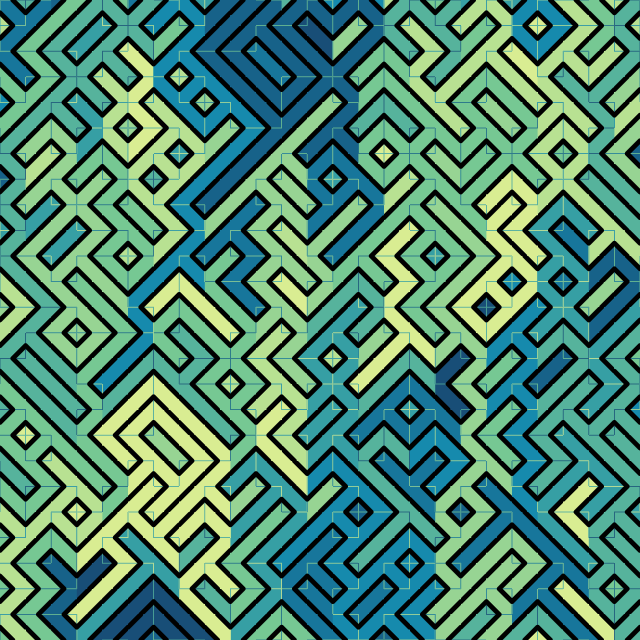
This pattern is drawn by a WebGL 1 fragment shader. Its source:

```glsl
precision highp float;
// Maze of diagonal Truchet strokes whose corridors are filled with stepped blue-to-lime tints.
uniform vec2 u_resolution;

#define CELLS 25.0          // cells across the canvas
#define STROKE 0.094        // half width of the black strokes, in cells
#define SEAM 0.014          // half width of the thin seam lines, in cells
#define TINTS 10.0          // number of colour steps
#define DRIFT_SCALE 0.19    // frequency of the slow colour drift
#define DRIFT 0.95          // strength of the slow colour drift
#define SCATTER 0.7         // random colour offset per corridor
#define NAVY vec3(0.094, 0.306, 0.467)
#define AZURE vec3(0.086, 0.541, 0.678)
#define GREEN vec3(0.463, 0.784, 0.576)
#define LIME vec3(0.851, 0.929, 0.573)

float hash(vec2 p) {
  return fract(sin(dot(p, vec2(127.1, 311.7))) * 43758.5453);
}

float noise(vec2 p) {
  vec2 i = floor(p), f = fract(p);
  f = f * f * (3.0 - 2.0 * f);
  return mix(mix(hash(i), hash(i + vec2(1.0, 0.0)), f.x),
             mix(hash(i + vec2(0.0, 1.0)), hash(i + 1.0), f.x), f.y);
}

// Direction of the strokes in a cell: +1 rises to the right, -1 to the left.
float slope(vec2 cell) {
  return hash(cell + 7.3) < 0.5 ? 1.0 : -1.0;
}

// Slope of the cell above a grid vertex, on its left (-1) or right (+1).
float slopeAbove(vec2 vertex, float side) {
  return slope(vertex + vec2(0.5 * side - 0.5, 0.0));
}

// Climb the corridor from a vertex to its peak, which names its colour.
vec2 findPeak(vec2 vertex, float side) {
  for (int i = 0; i < 28; i++) {
    if (slopeAbove(vertex, side) != side) {
      side = -side;
      if (slopeAbove(vertex, side) != side) break;
    }
    vertex += vec2(side, 1.0);
    side = -side;
  }
  return vertex;
}

// Position of a corridor on the colour ramp, 0 to 1.
float corridorTone(vec2 vertex, float side) {
  vec2 peak = findPeak(vertex, side);
  float t = 0.5 + DRIFT * (noise(peak * DRIFT_SCALE + 31.7) - 0.5)
                + SCATTER * (hash(peak + 53.9) - 0.5);
  return 1.0 - abs(1.0 - abs(t));
}

vec3 tint(float t) {
  float k = 3.0 * min(floor(t * TINTS), TINTS - 1.0) / (TINTS - 1.0);
  vec3 c = mix(NAVY, AZURE, clamp(k, 0.0, 1.0));
  c = mix(c, GREEN, clamp(k - 1.0, 0.0, 1.0));
  return mix(c, LIME, clamp(k - 2.0, 0.0, 1.0));
}

float coverage(float dist, float halfWidth, float px) {
  return clamp((halfWidth - dist) / px + 0.5, 0.0, 1.0);
}

void main() {
  float px = CELLS / min(u_resolution.x, u_resolution.y);
  vec2 p = gl_FragCoord.xy * px;
  vec2 cell = floor(p), f = p - cell;
  float dir = slope(cell);

  // Diagonal coordinates: across and along the two strokes of the cell.
  float rising = f.x + f.y - 1.0, falling = f.x - f.y;
  float across = dir > 0.0 ? falling : rising;
  float along = dir > 0.0 ? rising : falling;
  float strokeDist = length(vec2(abs(across) - 0.5, max(abs(along) - 0.5, 0.0))) * 0.7071;

  // Corner vertex that owns this part of the cell.
  bool cutCorner = abs(across) > 0.5;
  bool onRising = cutCorner ? dir < 0.0 : dir > 0.0;
  float right = step(0.0, cutCorner ? across : along);
  vec2 corner = vec2(right, onRising ? right : 1.0 - right);
  vec2 vertex = cell + corner;
  float side = 1.0 - 2.0 * right;

  // Corridor fill, blended over one pixel where two columns meet.
  float tone = corridorTone(vertex, side);
  vec3 color = tint(tone);
  float edge = abs(p.x - vertex.x);
  if (edge < 0.5 * px) {
    color = mix(tint(corridorTone(vertex, -side)), color, 0.5 + edge / px);
  }

  // Thin contrasting seams between cells of opposite slope.
  vec2 offset = p - floor(p + 0.5);
  vec2 toward = vec2(offset.x < 0.0 ? 1.0 : -1.0, offset.y < 0.0 ? 1.0 : -1.0);
  float seamX = slope(cell + vec2(toward.x, 0.0)) != dir ? coverage(abs(offset.x), SEAM, px) : 0.0;
  float seamY = slope(cell + vec2(0.0, toward.y)) != dir ? coverage(abs(offset.y), SEAM, px) : 0.0;
  color = mix(color, tint(fract(tone + 0.5)), max(seamX, seamY));

  // Black strokes on top.
  color *= 1.0 - coverage(strokeDist, STROKE, px);
  gl_FragColor = vec4(color, 1.0);
}
```
